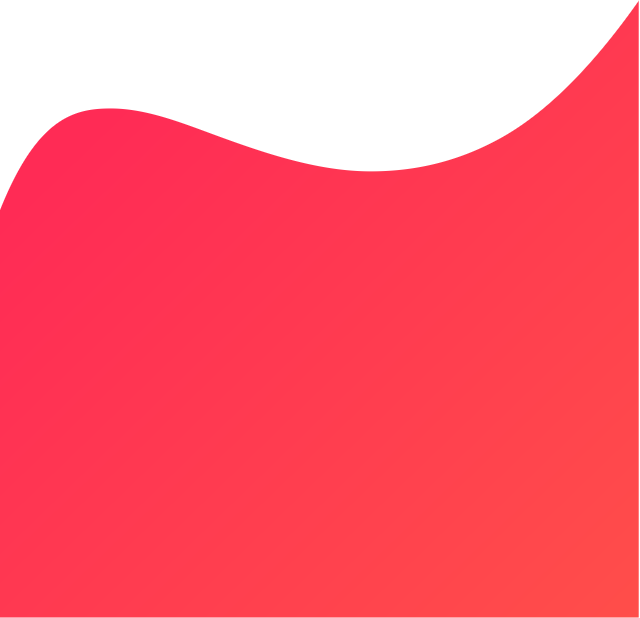
A WebGL 1 fragment shader for this background:

```glsl
precision highp float;
// Draws a red diagonal gradient under a smooth wave crest on white.

uniform vec2 u_resolution;

const vec3 PAPER = vec3(1.0);
const vec3 CRIMSON = vec3(1.0, 0.168, 0.335);
const vec3 CORAL = vec3(1.0, 0.306, 0.290);
const float RIGHT_EDGE = 0.998;
const float BOTTOM_EDGE = 0.0008;

// Knots hold (x, height, slope), in fractions of the canvas.
const vec3 LEFT = vec3(0.0, 0.660, -2.59);
const vec3 CREST = vec3(0.173, 0.8245, 0.0);
const vec3 FALL = vec3(0.3255, 0.7855, 0.383);
const vec3 TROUGH = vec3(0.5794, 0.7227, 0.0);
const vec3 RISE = vec3(0.7813, 0.776, -0.57);
const vec3 PEAK = vec3(0.998, 0.9987, -1.47);

// Cubic through two knots; slopes count downwards. Returns height and slope.
vec2 cubicSpan(vec3 a, vec3 b, float x) {
  float span = b.x - a.x;
  float t = clamp((x - a.x) / span, 0.0, 1.0);
  float s = 1.0 - t;
  float rise = b.y - a.y;
  float startTangent = -a.z * span;
  float endTangent = -b.z * span;
  float height = a.y + rise * t * t * (3.0 - 2.0 * t)
    + t * s * (startTangent * s - endTangent * t);
  float slope = (6.0 * rise * t * s + startTangent * s * (1.0 - 3.0 * t)
    + endTangent * t * (3.0 * t - 2.0)) / span;
  return vec2(height, slope);
}

vec2 waveCrest(float x) {
  if (x < CREST.x) return cubicSpan(LEFT, CREST, x);
  if (x < FALL.x) return cubicSpan(CREST, FALL, x);
  if (x < TROUGH.x) return cubicSpan(FALL, TROUGH, x);
  if (x < RISE.x) return cubicSpan(TROUGH, RISE, x);
  return cubicSpan(RISE, PEAK, x);
}

// Coverage of a one-pixel-wide soft edge.
float coverage(float depth, float pixel) {
  return clamp(depth / pixel + 0.5, 0.0, 1.0);
}

vec3 diagonalGradient(vec2 uv) {
  float along = uv.x + 1.0 - uv.y;
  return mix(CRIMSON, CORAL, clamp((along - 0.35) / 1.65, 0.0, 1.0));
}

void main() {
  vec2 uv = gl_FragCoord.xy / u_resolution;
  vec2 pixel = 1.0 / u_resolution;

  // Distance below the wave, corrected for its slope
  vec2 wave = waveCrest(uv.x);
  float depth = (wave.x - uv.y) / length(vec2(1.0, wave.y));

  // Wave body, trimmed by thin margins at the right and bottom
  float body = coverage(depth, pixel.y)
    * coverage(RIGHT_EDGE - uv.x, pixel.x)
    * coverage(uv.y - BOTTOM_EDGE, pixel.y);

  gl_FragColor = vec4(mix(PAPER, diagonalGradient(uv), body), 1.0);
}
```
